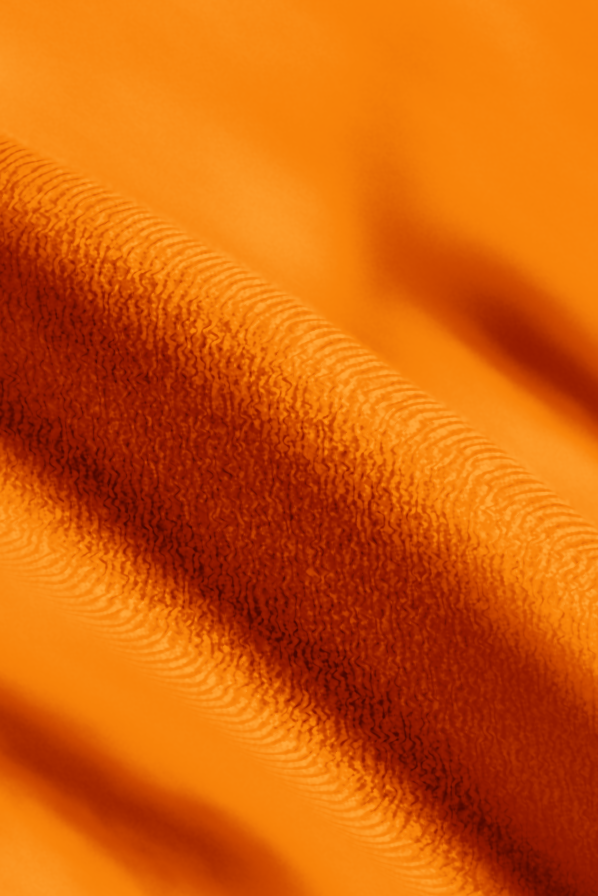
This texture is drawn by a Shadertoy shader. Its source:

```glsl
// Folded orange knit cloth: a ribbed diagonal ridge, a deep shadow and soft blurred folds.

float hash(vec2 p) {
    p = fract(p * vec2(0.1031, 0.1137));
    p += dot(p, p.yx + 33.33);
    return fract((p.x + p.y) * p.x * 7.13);
}

float noise(vec2 p) {
    vec2 cell = floor(p), f = fract(p);
    f = f * f * (3.0 - 2.0 * f);
    return mix(mix(hash(cell), hash(cell + vec2(1, 0)), f.x),
               mix(hash(cell + vec2(0, 1)), hash(cell + vec2(1, 1)), f.x), f.y);
}

float fbm(vec2 p) {
    float sum = 0.0, gain = 0.5;
    for (int i = 0; i < 4; i++) {
        sum += gain * noise(p);
        p = mat2(1.6, 1.2, -1.2, 1.6) * p + 7.3;
        gain *= 0.5;
    }
    return sum;
}

float bell(float x, float width) {
    return exp(-x * x / (width * width));
}

// Height of a fold line, measured down from the top
float foldLine(float x, float start, float slope, float bend) {
    return start + x * (slope + bend * x);
}

// Tone to dye colour, from deep red to pale orange
vec3 dye(float tone) {
    vec3 c = mix(vec3(0.30, 0.025, 0.0), vec3(0.57, 0.095, 0.0), smoothstep(0.0, 0.25, tone));
    c = mix(c, vec3(0.80, 0.28, 0.0), smoothstep(0.22, 0.54, tone));
    c = mix(c, vec3(0.97, 0.51, 0.035), smoothstep(0.50, 0.82, tone));
    return mix(c, vec3(1.0, 0.65, 0.22), smoothstep(0.80, 1.04, tone));
}

// Blurred cloth behind the ridge
float backTone(vec2 p, float aboveRidge, float cloud) {
    float tone = 0.85 + 0.16 * (cloud - 0.5);
    tone += 0.06 * bell(aboveRidge - 0.05, 0.06);
    tone -= 0.14 * bell(p.x - 0.415 - 0.02 * sin(p.y * 9.0), 0.055) * smoothstep(-0.05, 0.2, p.y);
    tone -= 0.07 * smoothstep(0.56, 0.67, p.x) * smoothstep(0.25, 0.0, p.y);
    float u = p.x - 0.443;
    float valley = p.y - foldLine(u, 0.306, 0.40, 1.2) + 0.05 * (cloud - 0.5);
    float width = valley < 0.0 ? 0.075 : 0.048;
    return tone - 0.57 * bell(valley, width) * smoothstep(-0.09, 0.15, u);
}

// Blurred cloth in the lower left
float frontTone(vec2 p, float cloud) {
    float valley = p.y - foldLine(p.x, 0.815, 0.56, 0.20) + 0.10 * (cloud - 0.5);
    float tone = 0.89 + 0.16 * (cloud - 0.5);
    return tone - 0.54 * bell(valley, 0.068) * smoothstep(0.46, 0.22, p.x);
}

void mainImage(out vec4 fragColor, in vec2 fragCoord) {
    // x to the right, y down, in canvas heights
    vec2 p = vec2(fragCoord.x, iResolution.y - fragCoord.y) / iResolution.y;
    vec2 along = vec2(p.x * 0.82 + p.y * 0.57, p.y * 0.82 - p.x * 0.57);
    float cloud = fbm(along * vec2(5.0, 13.0) + 3.0);

    // Signed distances from the fold lines
    float wobble = 0.006 * (noise(p * 9.0) - 0.5);
    float belowRidge = p.y - foldLine(p.x, 0.150, 0.46, 0.30) + wobble;
    float shadeTop = foldLine(p.x, 0.228, 0.65, 0.24);
    float shadeEnd = foldLine(p.x, 0.514, 0.75, 0.22);
    float aboveHem = foldLine(p.x, 0.612, 0.68, 0.25) - p.y + wobble;
    float depth = (p.y - shadeTop) / (shadeEnd - shadeTop);

    // Broad light on the sharp cloth
    float shadow = 0.29 - 0.16 * bell(depth - 0.83, 0.18)
                 - 0.10 * bell(depth - 0.25, 0.16) * smoothstep(0.35, 0.0, p.x)
                 + 0.12 * (cloud - 0.5);
    float cloth = mix(0.87, shadow, smoothstep(-0.095, 0.075, p.y - shadeTop + 0.04 * (cloud - 0.5)));
    cloth = mix(cloth, 0.89, smoothstep(-0.060, 0.070, p.y - shadeEnd));
    cloth -= 0.10 * smoothstep(0.25, 0.0, p.x) * bell(belowRidge - 0.02, 0.04);

    // Knit columns lean a little and bend over both folds
    float ridgeBend = exp(-max(belowRidge, 0.0) / 0.055);
    float hemBend = exp(-max(aboveHem, -0.04) / 0.045);
    float foldWeight = smoothstep(0.2, 0.75, max(ridgeBend, hemBend));
    float column = 104.0 * (p.x - 0.12 * p.y - 0.085 * ridgeBend + 0.055 * hemBend);

    // Columns zigzag where the cloth lies flat, and run clean over the folds
    float zigzag = noise(vec2(column * 0.9, p.y * 130.0)) - 0.5;
    float drift = noise(p * 45.0) - 0.5;
    float phase = column + 0.4 * drift + mix(1.0, 0.3, foldWeight) * zigzag;
    float rib = 0.5 + 0.5 * sin(6.2832 * phase);
    rib = 0.62 - (1.0 - rib) * (1.0 - rib) - 0.25 * (1.0 - rib);

    // Stitch gaps and fuzz
    float stitch = noise(vec2(column * 2.0, p.y * 170.0 + 0.5 * floor(column))) - 0.5;
    float speck = noise(along * vec2(290.0, 330.0)) - 0.5;
    float grain = 0.13 * stitch + 0.17 * speck;
    float knit = mix(0.11 * rib + grain, 0.17 * rib + 0.6 * grain, foldWeight);
    knit *= 0.85 + 0.65 * bell(cloth - 0.56, 0.22);

    // Focus falls off toward the lower right, the far left and the hem
    float blur = smoothstep(0.40, 0.62, p.x) * smoothstep(0.08, 0.18, belowRidge);
    float focus = (1.0 - 0.7 * blur) * mix(0.7, 1.0, smoothstep(0.0, 0.14, p.x));
    focus *= smoothstep(-0.004, 0.010, belowRidge) * smoothstep(-0.035, 0.035, aboveHem);
    cloth += knit * focus;

    // Join the three parts, with a thin fuzzy rim on the ridge
    float tone = mix(backTone(p, -belowRidge, cloud), cloth, smoothstep(-0.005, 0.006, belowRidge));
    tone = mix(frontTone(p, cloud) + knit * focus, tone, smoothstep(-0.04, 0.02, aboveHem));
    tone += 0.07 * bell(belowRidge, 0.006) * noise(p * 180.0);
    tone += 0.02 * speck;

    fragColor = vec4(dye(clamp(tone, 0.0, 1.05)), 1.0);
}
```
